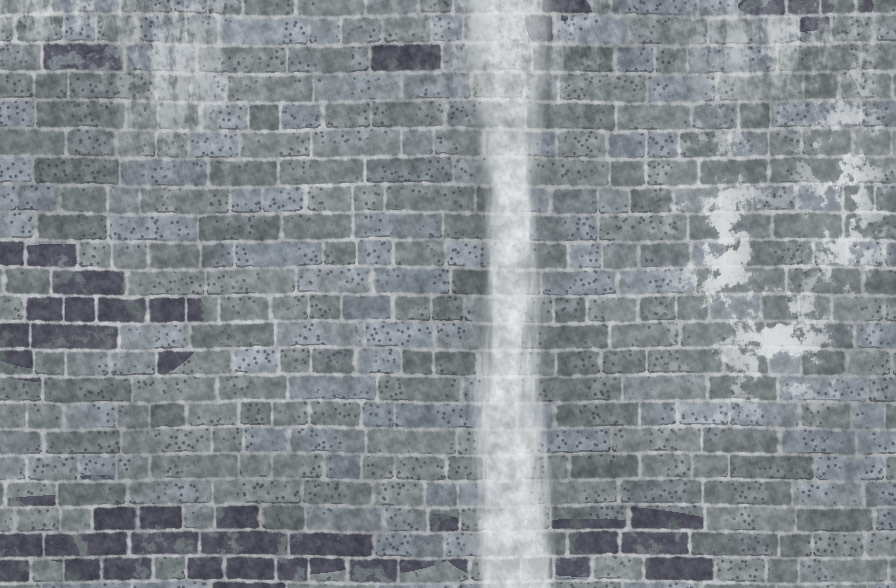
Reproduce this texture procedurally as a Shadertoy shader.

```glsl
// Weathered grey brick wall: alternating courses of long and short bricks,
// with pale mortar, sooty bricks, lime washes and one white vertical run.
// Bricks are rounded-box distances; wear is layered sines and cellular pits.

const float HEADER = 0.0695;          // short brick pitch, in canvas heights
const float COURSE = 0.046;           // course height
const float JOINT = 0.0034;           // half the mortar width
const float RUN_X = 0.868;            // centre of the white run
const vec3 BRICK_GREEN = vec3(0.47, 0.50, 0.505);
const vec3 BRICK_BLUE = vec3(0.53, 0.56, 0.60);
const vec3 MORTAR = vec3(0.65, 0.66, 0.67);
const vec3 SOOT = vec3(0.27, 0.27, 0.32);
const vec3 CRACK = vec3(0.25, 0.26, 0.28);
const vec3 LIME = vec3(0.88, 0.89, 0.89);
const mat2 TURN = mat2(1.45, 1.15, -1.15, 1.45);

// Stained areas: centre xy, radius xy
const vec4 WASH[4] = vec4[4](
    vec4(0.29, 0.91, 0.11, 0.19), vec4(0.87, 0.98, 0.17, 0.17),
    vec4(0.08, 0.98, 0.20, 0.07), vec4(1.32, 0.93, 0.16, 0.11));
const vec4 CRUST[3] = vec4[3](
    vec4(1.23, 0.57, 0.08, 0.22), vec4(1.43, 0.66, 0.07, 0.24),
    vec4(1.32, 0.42, 0.12, 0.12));
const vec4 GRIME[5] = vec4[5](
    vec4(0.10, 0.45, 0.20, 0.10), vec4(0.30, 0.07, 0.60, 0.09),
    vec4(0.96, 0.97, 0.05, 0.05), vec4(1.32, 0.99, 0.10, 0.03),
    vec4(1.00, 0.06, 0.30, 0.08));

float hash(vec2 p) {
    vec3 q = fract(p.xyx * vec3(0.1031, 0.1030, 0.0973));
    q += dot(q, q.yzx + 33.33);
    return fract((q.x + q.y) * q.z);
}

// Layered, turned and bent sines, about -1 to 1
float grain(vec2 p) {
    float sum = 0.0, amp = 0.5;
    for (int i = 0; i < 6; i++) {
        p = TURN * p + 1.7;
        sum += amp * sin(p.x + 1.7 * sin(p.y * 0.9 + float(i)));
        amp *= 0.64;
    }
    return sum;
}

// Distance to the nearest scattered cell point
float cellular(vec2 p) {
    vec2 cell = floor(p);
    float best = 2.0;
    for (int j = -1; j <= 1; j++)
        for (int i = -1; i <= 1; i++) {
            vec2 c = cell + vec2(i, j);
            vec2 point = c + vec2(hash(c + 11.0), hash(c + 47.0));
            best = min(best, length(p - point));
        }
    return best;
}

float spot(vec2 p, vec4 area) {
    vec2 q = (p - area.xy) / area.zw;
    return exp(-dot(q, q));
}

void mainImage(out vec4 fragColor, in vec2 fragCoord) {
    vec2 p = fragCoord / iResolution.y;
    float px = 1.0 / iResolution.y;
    float down = 1.0 - p.y;

    float fine = grain(p * 75.0);
    float mid = grain(p * 21.0 + 5.0);
    float broad = grain(p * 4.0 + 2.0);
    float drip = grain(p * vec2(34.0, 6.0) + 9.0);

    // Courses tighten slightly towards the bottom and sag a little
    float level = 0.475 + 20.16 * down + 1.6 * down * down
                + 0.06 * sin(p.x * 9.0 + down * 5.0) + 0.035 * mid;
    float row = floor(level);
    bool longRow = mod(row, 2.0) < 0.5;

    // Bond: mostly long bricks in even rows, mostly short in odd rows
    float u = p.x / HEADER + (longRow ? 1.0 : 0.42) + 0.5 * (hash(vec2(row, 3.0)) - 0.5);
    u += 0.15 * sin(u * 2.1 + row * 7.0) + 8.0;
    float pairPick = hash(vec2(floor(u * 0.5), row + 5.0));
    float span = (longRow ? pairPick > 0.12 : pairPick < 0.28) ? 2.0 : 1.0;
    vec2 id = vec2(floor(u / span) + 60.0 * span, row);
    vec2 local = vec2((fract(u / span) - 0.5) * span * HEADER, (0.5 - fract(level)) * COURSE);

    // Rounded brick with a ragged edge
    float radius = 0.004;
    vec2 q = abs(local) - 0.5 * vec2(span * HEADER, COURSE) + JOINT + radius;
    float d = length(max(q, 0.0)) + min(max(q.x, q.y), 0.0) - radius;
    d += 0.0013 * fine;
    float brick = 1.0 - smoothstep(-px, px + 0.0012, d);

    // Brick face: own shade, mottling and pits
    float tone = hash(id + 19.0);
    vec3 face = mix(BRICK_GREEN, BRICK_BLUE, smoothstep(0.35, 1.0, tone + 0.2 * mid));
    face += 0.10 * (hash(id + 71.0) - 0.5) + 0.065 * fine + 0.04 * mid;
    float pits = 1.0 - smoothstep(0.10, 0.30, cellular(p * 75.0));
    face = mix(face, CRACK, 0.65 * pits * smoothstep(0.0, 0.6, mid + 0.2));

    // Soot picks whole bricks and flakes off in places
    float grime = 0.015;
    for (int i = 0; i < 5; i++) grime = max(grime, 0.65 * spot(p, GRIME[i]));
    float sooty = step(hash(id + 133.0), grime) * smoothstep(-0.75, 0.05, mid + 0.5 * fine + 0.25);
    face = mix(face, SOOT + 0.05 * fine, 0.85 * sooty);

    // Mortar with broken shadow lines along the brick undersides
    vec3 color = mix(MORTAR + 0.07 * fine + 0.05 * broad, face, brick);
    float under = (1.0 - smoothstep(0.0005, 0.0022, abs(d))) * step(local.y, -0.3 * COURSE);
    color = mix(color, CRACK, 0.6 * under * smoothstep(-0.1, 0.6, mid + 0.3 * drip));
    color += 0.035 * broad;

    // Soft lime washes and flaky crusts
    float wash = 0.0, crust = 0.0;
    for (int i = 0; i < 4; i++) wash = max(wash, spot(p, WASH[i]));
    for (int i = 0; i < 3; i++) crust = max(crust, spot(p, CRUST[i]));
    wash *= smoothstep(-0.8, 0.8, drip + 0.4 * fine) * (1.0 - 0.6 * sooty);
    color = mix(color, LIME, 0.62 * wash);
    float flakes = smoothstep(0.25, 0.75, mid + 0.35 * fine + 0.75 * crust - 0.25);
    color = mix(color, LIME, crust * (0.15 + 0.75 * flakes));

    // White run: broad and faint at the top, thick and rough at the foot
    float width = 0.042 + 0.022 * smoothstep(0.55, 0.95, down) + 0.03 * (1.0 - smoothstep(0.0, 0.28, down));
    float off = abs(p.x - RUN_X + 0.006 * sin(down * 11.0)) + 0.014 * drip + 0.006 * fine;
    float run = 1.0 - smoothstep(width - 0.025, width + 0.016, off);
    run *= mix(0.55, 0.88, smoothstep(0.05, 0.35, down)) * (0.88 + 0.2 * mid);
    color = mix(color, LIME + 0.05 * fine, clamp(run, 0.0, 0.95));

    fragColor = vec4(clamp(color, 0.0, 1.0), 1.0);
}
```
